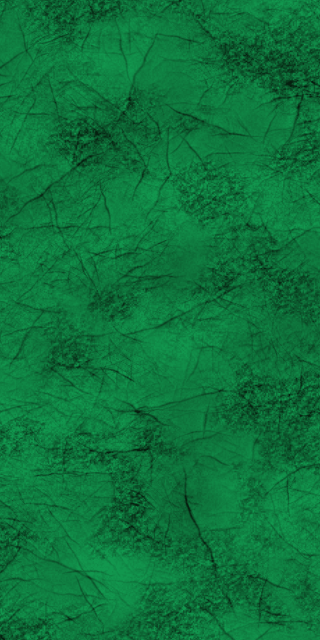
Write a Shadertoy shader that draws this texture.

```glsl
// Crumpled green leather paper: mottled tone, dark grainy blotches, thin creases.

float hash(vec2 p) {
    vec3 q = fract(vec3(p.xyx) * 0.1031);
    q += dot(q, q.yzx + 33.33);
    return fract((q.x + q.y) * q.z);
}

float noise(vec2 p) {
    vec2 i = floor(p), f = fract(p);
    f = f * f * (3.0 - 2.0 * f);
    return mix(mix(hash(i), hash(i + vec2(1, 0)), f.x),
               mix(hash(i + vec2(0, 1)), hash(i + vec2(1, 1)), f.x), f.y);
}

mat2 rotation(float angle) {
    float c = cos(angle), s = sin(angle);
    return mat2(c, -s, s, c);
}

float fbm(vec2 p) {
    float sum = 0.0, amplitude = 0.5;
    for (int i = 0; i < 5; i++) {
        sum += amplitude * noise(p);
        p = rotation(0.6) * p * 2.03 + 17.0;
        amplitude *= 0.5;
    }
    return sum / 0.97;
}

// Thin lines along the middle level of a stretched noise field
float wrinkles(vec2 p, float angle, vec2 frequency, float thickness) {
    float level = noise(rotation(angle) * p * frequency + 40.0);
    return 1.0 - smoothstep(0.0, thickness, abs(level - 0.5));
}

// One slightly bent, tapered fold: x = dark line, y = relief on its two sides
vec2 fold(vec2 p, float halfLength, float bend, float width, float relief) {
    float along = p.x / halfLength;
    float taper = max(1.0 - along * along, 0.0);
    float wobble = 2.5 * width * (noise(p.xx * 22.0 + bend * 90.0) - 0.5);
    float y = p.y - bend * halfLength * along * along - wobble;
    float w = width * (0.6 + 0.4 * taper);
    float line = exp(-y * y / (w * w)) * sqrt(taper);
    float side = y / relief;
    return vec2(line, side * exp(-side * side) * taper);
}

// Folds scattered one per cell with random place, direction, length and strength
vec2 foldLayer(vec2 p, float cellSize, float width, float seed) {
    vec2 cell = floor(p / cellSize), total = vec2(0);
    for (int j = -1; j <= 1; j++)
    for (int i = -1; i <= 1; i++) {
        vec2 id = cell + vec2(i, j) + seed;
        float a = hash(id + 3.1), b = hash(id + 7.7), c = hash(id + 13.3);
        vec2 centre = (id - seed + vec2(a, b)) * cellSize;
        float turn = 2.0 * hash(id + 21.9) - 1.0;
        float angle = 1.5 * turn * (0.45 + 0.55 * abs(turn));
        float halfLength = cellSize * mix(0.35, 0.85, c);
        float bend = 0.35 * (hash(id + 31.7) - 0.5);
        vec2 mark = fold(rotation(angle) * (p - centre), halfLength, bend,
                         width, cellSize * 0.08);
        float strength = mix(0.2, 1.0, hash(id + 47.3));
        total.x = max(total.x, mark.x * strength);
        total.y += mark.y * strength;
    }
    return total;
}

void mainImage(out vec4 fragColor, in vec2 fragCoord) {
    vec2 p = fragCoord / iResolution.x + 5.0;
    vec2 warp = vec2(fbm(p * 6.0), fbm(p * 6.0 + 60.0)) - 0.5;
    vec2 sway = vec2(noise(p * 5.0 + 9.0), noise(p * 5.0 + 70.0)) - 0.5;
    vec2 q = p + 0.13 * warp;

    // Broad mottling and ragged dark blotches
    float mottle = fbm(q * vec2(3.4, 4.4)) - 0.5;
    float blotch = smoothstep(0.51, 0.66, fbm(q * vec2(5.2, 6.6) + 25.0));
    float fine = noise(p * 230.0) - 0.5;
    float medium = noise(rotation(0.5) * p * vec2(80.0, 135.0)) - 0.5;

    // Fine straight wrinkles, fading out on the smooth patches
    float rough = smoothstep(0.34, 0.58, fbm(p * 5.0 + 90.0));
    vec2 s = p + 0.10 * sway;
    float web = wrinkles(s, 0.35, vec2(10.0, 46.0), 0.10)
              + wrinkles(s, -0.55, vec2(11.0, 50.0), 0.10)
              + 0.8 * wrinkles(s, 1.1, vec2(12.0, 42.0), 0.08);

    // Creases from long to short
    vec2 bent = p + 0.05 * sway;
    vec2 longFolds = foldLayer(bent, 0.26, 0.0040, 11.0);
    vec2 midFolds = max(foldLayer(bent, 0.15, 0.0036, 57.0),
                        foldLayer(bent + 0.31, 0.12, 0.0034, 131.0));
    vec2 shortFolds = foldLayer(bent, 0.075, 0.0031, 93.0)
                    + foldLayer(bent + 0.17, 0.055, 0.0029, 171.0);
    float patchy = 0.5 + 0.8 * noise(p * 23.0);
    float lines = 0.60 * longFolds.x + 0.46 * midFolds.x
                + 0.30 * shortFolds.x * (0.35 + 0.65 * rough);
    float relief = 0.20 * longFolds.y + 0.20 * midFolds.y + 0.16 * shortFolds.y;

    float tone = 0.83 + 0.66 * mottle + relief;
    tone -= blotch * (0.20 - 0.42 * medium - 0.30 * fine);
    tone -= 0.14 * web * (0.2 + 0.8 * rough) * patchy;
    tone -= lines * patchy;
    tone += (0.14 + 0.16 * rough) * fine + (0.05 + 0.13 * rough) * medium;

    vec3 shadowGreen = vec3(0.03, 0.20, 0.10);
    vec3 lightGreen = vec3(0.065, 0.57, 0.295);
    fragColor = vec4(mix(shadowGreen, lightGreen, clamp(tone, -0.2, 1.06)), 1.0);
}
```
